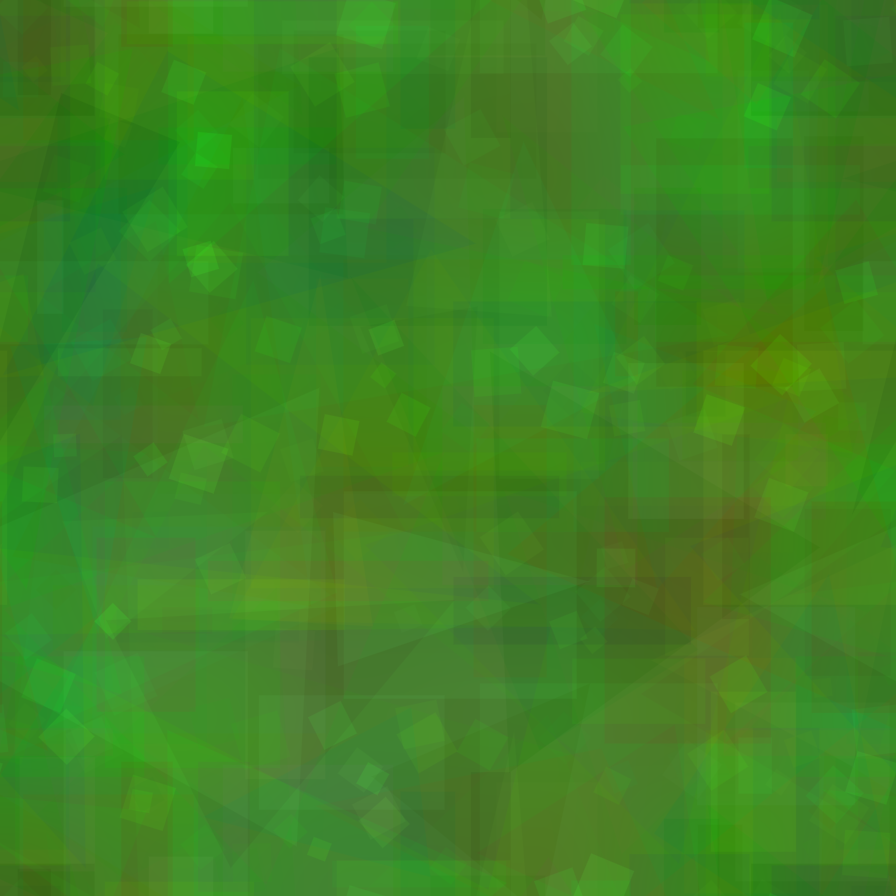
Reproduce this background procedurally as a WebGL 1 fragment shader.

```glsl
precision highp float;

uniform vec2 u_resolution;

vec4 hash4(float n) {
    vec4 p = fract(n * vec4(0.1031, 0.1030, 0.0973, 0.1099));
    p += dot(p, p.wzxy + 33.33);
    return fract((p.xxyz + p.yzzw) * p.zywx);
}

// Offset to the nearest copy of a centre on the repeating unit tile
vec2 wrapOffset(vec2 p, vec2 center) {
    return fract(p - center + 0.5) - 0.5;
}

vec2 rotate(vec2 v, float angle) {
    float c = cos(angle), s = sin(angle);
    return vec2(c * v.x - s * v.y, s * v.x + c * v.y);
}

float boxDistance(vec2 q, vec2 halfSize) {
    vec2 d = abs(q) - halfSize;
    return max(d.x, d.y);
}

// Isosceles triangle with its apex at +y
float triangleDistance(vec2 q, vec2 halfSize) {
    vec2 normal = normalize(vec2(2.0 * halfSize.y, halfSize.x));
    float side = dot(vec2(abs(q.x), q.y - halfSize.y), normal);
    return max(side, -q.y - halfSize.y);
}

float coverage(float d) {
    return clamp(0.5 - d * min(u_resolution.x, u_resolution.y) / 1.2, 0.0, 1.0);
}

// Signed colour shift, with red leaning against green
vec3 tint(vec3 h) {
    vec3 t = (h - 0.5) * vec3(0.056, 0.070, 0.044);
    t.r -= 0.15 * t.g;
    return t;
}

vec3 cellTint(vec2 cell) {
    cell = mod(cell, 5.0);
    return tint(hash4(900.0 + cell.x + 5.0 * cell.y).xyz);
}

// Smooth colour drift that wraps every five cells
vec3 drift(vec2 p) {
    vec2 cell = floor(p * 5.0), f = fract(p * 5.0);
    f = f * f * (3.0 - 2.0 * f);
    vec3 low = mix(cellTint(cell), cellTint(cell + vec2(1.0, 0.0)), f.x);
    vec3 high = mix(cellTint(cell + vec2(0.0, 1.0)), cellTint(cell + 1.0), f.x);
    return mix(low, high, f.y);
}

void main() {
    vec2 p = gl_FragCoord.xy / u_resolution;
    vec3 color = vec3(0.24, 0.525, 0.143) + 1.6 * drift(p);

    // Each shape's area is subtracted so the mean colour stays fixed

    // Large translucent triangles
    for (int i = 0; i < 60; i++) {
        vec4 place = hash4(float(i) + 11.3);
        vec4 look = hash4(float(i) + 211.7);
        vec2 halfSize = vec2(mix(0.05, 0.28, place.z), mix(0.1, 0.3, look.w));
        vec2 q = rotate(wrapOffset(p, place.xy), 6.2832 * place.w);
        float mask = coverage(triangleDistance(q, halfSize));
        color += tint(look.xyz) * (mask - 2.0 * halfSize.x * halfSize.y);
    }

    // Upright rectangles, from thin bars to broad panes
    for (int i = 0; i < 110; i++) {
        vec4 place = hash4(float(i) + 401.1);
        vec4 look = hash4(float(i) + 601.9);
        vec2 halfSize = mix(vec2(0.012), vec2(0.16), place.zw);
        float mask = coverage(boxDistance(wrapOffset(p, place.xy), halfSize));
        color += tint(look.xyz) * (mask - 4.0 * halfSize.x * halfSize.y);
    }

    // Small turned squares, mostly brighter green
    for (int i = 0; i < 170; i++) {
        vec4 place = hash4(float(i) + 1103.3);
        vec4 look = hash4(float(i) + 1409.7);
        float halfSize = mix(0.008, 0.027, sqrt(place.z));
        vec2 q = rotate(wrapOffset(p, place.xy), 1.5708 * place.w);
        float mask = coverage(boxDistance(q, vec2(halfSize)));
        vec3 glow = vec3(0.0, 0.06 * look.w, 0.0) + 0.5 * tint(look.xyz);
        color += glow * (mask - 4.0 * halfSize * halfSize);
    }

    gl_FragColor = vec4(clamp(color, 0.0, 1.0), 1.0);
}
```
